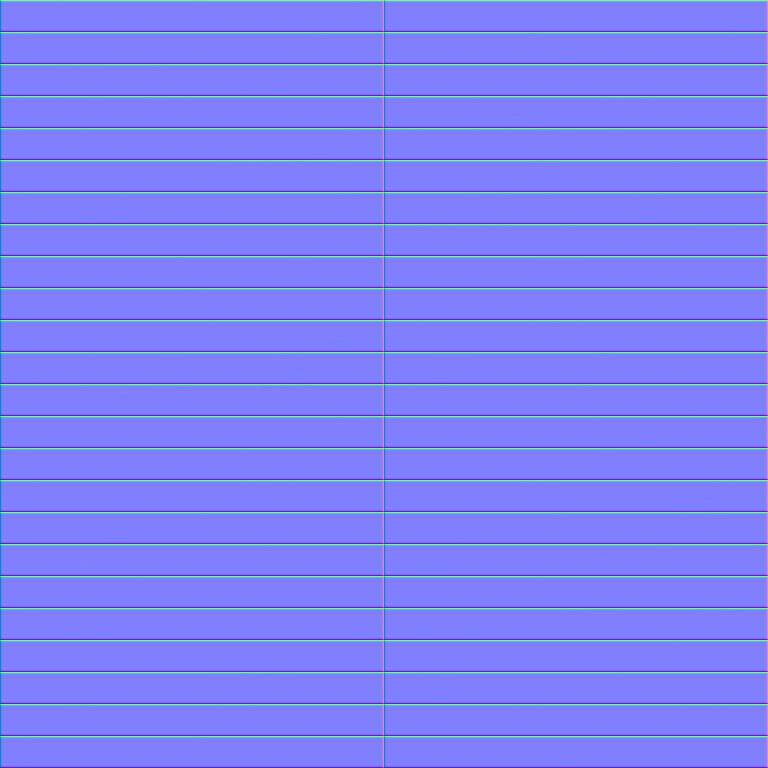
A WebGL 2 fragment shader for this texture map:

```glsl
#version 300 es
precision highp float;
// Tangent-space normal map of long planks, 2 across and 24 down, unstaggered.
// Each plank is flat with a narrow rounded bevel; normals are averaged over
// a grid of samples per pixel, and a very faint grain marks the faces.

uniform vec2 u_resolution;
out vec4 fragColor;

const vec2 PLANKS = vec2(2.0, 24.0);

vec2 hash2(vec2 p) {
    vec3 q = fract(p.xyx * vec3(0.1031, 0.1030, 0.0973));
    q += dot(q, q.yzx + 33.33);
    return fract((q.xx + q.yz) * q.zy);
}

float gradientNoise(vec2 p) {
    vec2 cell = floor(p), f = fract(p);
    vec2 u = f * f * f * (f * (f * 6.0 - 15.0) + 10.0);
    vec4 corner;
    for (int i = 0; i < 4; i++) {
        vec2 o = vec2(i & 1, i >> 1);
        corner[i] = dot(hash2(cell + o) * 2.0 - 1.0, f - o);
    }
    return mix(mix(corner.x, corner.y, u.x), mix(corner.z, corner.w, u.x), u.y);
}

// Normal of the bevelled plank grid at a point of the unit canvas
vec3 plankNormal(vec2 uv) {
    vec2 local = fract(uv * PLANKS);
    vec2 edgeDistance = min(local, 1.0 - local) / PLANKS;
    vec2 slope = 2.1 * (1.0 - smoothstep(0.0, 0.0023, edgeDistance));
    return normalize(vec3(slope * sign(local - 0.5), 1.0));
}

// Small sideways tilt of the face, in sparse patches that differ per plank
vec2 faceGrain(vec2 uv) {
    vec2 plank = mod(floor(uv * PLANKS), PLANKS);
    vec2 p = uv + hash2(plank + 7.0) * 9.0;
    float patches = smoothstep(0.0, 0.4, gradientNoise(p * vec2(9.0, 30.0)));
    float streaks = gradientNoise(p * vec2(50.0, 240.0));
    return vec2(0.008, 0.022) * streaks * (0.3 + patches);
}

void main() {
    // Average the normals over the pixel to smooth the thin seams
    const int GRID = 5;
    vec3 normal = vec3(0.0);
    for (int i = 0; i < GRID * GRID; i++) {
        vec2 jitter = (vec2(i % GRID, i / GRID) + 0.5) / float(GRID) - 0.5;
        normal += plankNormal((gl_FragCoord.xy + jitter) / u_resolution);
    }
    normal /= float(GRID * GRID);
    normal.xy += faceGrain(gl_FragCoord.xy / u_resolution);

    // Pack the normal into colour
    fragColor = vec4(normal * 0.5 + 0.5, 1.0);
}
```
